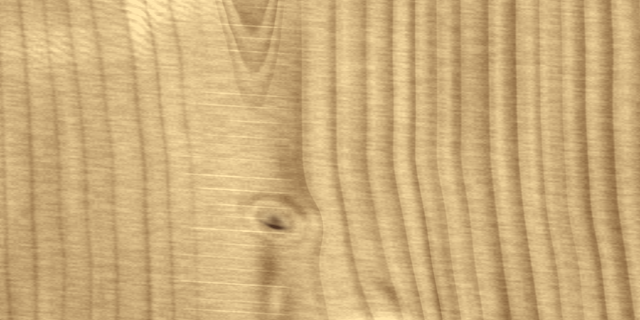
A Shadertoy shader for this texture:

```glsl
// Planed softwood board: bent growth rings on both sides of a cathedral seam
// with a small knot. Rings are warped periodic profiles summed into one tone
// value, then fibres, saw scratches and gloss are added and the tone is coloured.
const vec3 DARK_WOOD = vec3(0.64, 0.505, 0.33);
const vec3 PALE_WOOD = vec3(0.96, 0.85, 0.63);
const vec3 KNOT_BROWN = vec3(0.25, 0.14, 0.08);
const vec2 KNOT = vec2(0.860, 0.310);
const float BASE_TONE = 0.53, SEAM_X = 0.79;
const float LEFT_START = 0.016, LEFT_GAP = 0.083, LEFT_DEPTH = 0.34;
const float RIGHT_START = 0.975, RIGHT_GAP = 0.078, RIGHT_DEPTH = 0.70;
const float SCRATCH_GAP = 0.043, SCRATCH_TILT = 0.06;
const float FIBRE = 0.27, SPECKLE = 0.19;

float hash(vec2 p) {
    vec3 q = fract(vec3(p.xyx) * 0.1031);
    q += dot(q, q.yzx + 33.33);
    return fract((q.x + q.y) * q.z);
}

float noise(vec2 p) {
    vec2 i = floor(p), f = fract(p);
    f = f * f * (3.0 - 2.0 * f);
    return mix(mix(hash(i), hash(i + vec2(1, 0)), f.x),
               mix(hash(i + vec2(0, 1)), hash(i + vec2(1, 1)), f.x), f.y);
}

float bell(float x, float width) { return exp(-x * x / (width * width)); }

// Soft elliptical spot, 1 at its centre
float spot(vec2 p, vec2 centre, vec2 radius) {
    vec2 d = (p - centre) / radius;
    return exp(-dot(d, d));
}

// Soft rings that lean left towards the top
float leftRings(vec2 p) {
    float t = p.y - 0.48;
    float u = p.x + (0.083 + 0.08 * t) * t * mix(0.5, 1.0, smoothstep(0.0, 0.3, p.x));
    u -= 0.018 * bell(u - 0.46, 0.065);
    float i = (u - LEFT_START) / LEFT_GAP, ring = floor(i + 0.5), d = i - ring;
    float strength = 0.5 + 0.4 * hash(vec2(ring, 7.0)) + 0.4 * bell(p.x - 0.46, 0.06);
    float line = 0.75 * bell(d, 0.10) + 0.35 * bell(d + 0.08, 0.25);
    float streak = 0.5 * (noise(vec2(u * 40.0, p.y * 2.0)) - 0.5);
    return (line * strength + streak) * (1.0 - smoothstep(0.52, 0.72, p.x));
}

// Dark rings come in pairs, with some variation
float ringStrength(float ring) {
    return 0.6 + 0.22 * cos(1.571 * (ring - 2.5)) + 0.35 * hash(vec2(ring, 3.0));
}

// Broad rings darkening to their right edge, swept right below the knot
float rightRings(vec2 p) {
    float low = max(0.52 - p.y, 0.0);
    float sweep = 0.008 * (1.0 - p.y) + 0.14 * low * low / (low + 0.06);
    sweep += 0.2 * low * low * bell(p.x - 1.22, 0.14);
    sweep += 0.045 * spot(p, vec2(0.98, 0.30), vec2(0.065, 0.08));
    float u = p.x - sweep;
    float i = (u + 0.028 * (1.0 - smoothstep(0.95, 1.03, u)) - RIGHT_START) / RIGHT_GAP;
    i -= 0.13 * (1.0 + cos(1.185 * (i - 3.0)));
    float f = fract(i), ring = floor(i);
    float rise = pow(smoothstep(0.4 * hash(vec2(ring, 23.0)), 0.92, f), 1.6);
    float band = ringStrength(ring) * rise * (1.0 - 0.7 * smoothstep(0.89, 1.0, f));
    band += 0.3 * ringStrength(ring - 1.0) * (1.0 - smoothstep(0.0, 0.25, f));
    band *= 1.0 - 0.5 * spot(p, vec2(0.95, 0.0), vec2(0.13, 0.25));
    band *= 1.0 - 0.7 * spot(p, vec2(0.91, 1.0), vec2(0.06, 0.2));
    float streak = 0.35 * (noise(vec2(u * 50.0, p.y * 1.5)) - 0.5);
    return (band + streak) * smoothstep(0.86, 0.95, u);
}

// Nested U arches hanging from the top of the seam
float arches(vec2 p) {
    float dx = p.x - SEAM_X - 0.03 * (0.8 - p.y);
    float q = p.y - 30.0 * dx * dx + 0.02 * (noise(p * 25.0) - 0.5);
    float f = fract((q - 0.635) / 0.125);
    float band = smoothstep(0.0, 0.25, f) * (1.0 - smoothstep(0.2, 0.9, f));
    band *= smoothstep(0.58, 0.75, q) * smoothstep(0.16, 0.08, abs(dx));
    return band + 0.9 * spot(p, vec2(0.782, 0.97), vec2(0.035, 0.08));
}

// Light, slightly tilted saw marks crossing the seam
float scratches(vec2 p) {
    float y = (p.y + SCRATCH_TILT * (p.x - SEAM_X)) / SCRATCH_GAP, row = floor(y);
    float d = abs(y - row - 0.25 - 0.5 * hash(vec2(row, 11.0))) * SCRATCH_GAP;
    float start = 0.50 + 0.17 * hash(vec2(row, 5.0)) + 0.14 * smoothstep(0.75, 0.9, p.y);
    float span = smoothstep(start, start + 0.06, p.x) * smoothstep(0.94, 0.86, p.x);
    return smoothstep(0.0042, 0.0008, d) * span * (0.3 + 0.7 * hash(vec2(row, 17.0)));
}

void mainImage(out vec4 fragColor, in vec2 fragCoord) {
    vec2 p = fragCoord / iResolution.y;
    vec2 w = p + vec2(0.010 * (noise(p * vec2(5.0, 6.0)) - 0.5), 0.0);
    // Broad light and growth rings
    float tone = BASE_TONE + 0.22 * spot(p, vec2(0.66, 0.6), vec2(0.20, 0.7));
    tone += 0.15 * smoothstep(0.88, 1.05, p.x) + 0.22 * (noise(p * vec2(8.0, 2.5)) - 0.5);
    tone -= 0.13 * smoothstep(0.45, 0.0, p.y) * smoothstep(0.65, 0.3, p.x);
    tone -= LEFT_DEPTH * leftRings(w) + RIGHT_DEPTH * rightRings(w) + 0.38 * arches(w);
    // Shadows around the knot, pale heart at the bottom
    vec2 slant = vec2(p.x + 0.25 * (p.y - 0.45), p.y);
    tone -= 0.46 * spot(slant, vec2(0.905, 0.45), vec2(0.045, 0.13));
    tone -= 0.12 * spot(p, vec2(0.90, 0.70), vec2(0.04, 0.2));
    tone -= 0.58 * spot(p, vec2(0.838, 0.17), vec2(0.034, 0.10));
    tone -= 0.70 * spot(p, vec2(0.865, 0.04), vec2(0.052, 0.10));
    tone += 0.95 * spot(p, vec2(0.862, 0.06), vec2(0.026, 0.055));
    tone -= 0.48 * spot(p + vec2(0.9 * (p.y - 0.09), 0.0), vec2(1.21, 0.09), vec2(0.035, 0.06));
    // Knot rings, shaded crown and flare
    vec2 k = p - KNOT;
    k.y += 0.22 * k.x;
    float r = length(k * vec2(0.72, 1.0)) + 0.012 * (noise(p * 28.0) - 0.5);
    tone -= 0.22 * cos(r * 165.0) * bell(r, 0.07);
    tone -= 0.34 * bell(r - 0.075, 0.018) * smoothstep(-0.01, 0.05, k.y);
    tone += 0.35 * spot(p, vec2(0.975, 0.305), vec2(0.055, 0.022));
    // Gloss at the upper left and lower edge
    float stripes = 0.75 + 0.25 * sin(240.0 * (p.y + 0.5 * p.x) + 8.0 * noise(p * 14.0));
    float gloss = 0.5 * spot(p, vec2(0.43, 0.92), vec2(0.06, 0.12));
    gloss += 0.38 * spot(p, vec2(0.13, 0.86), vec2(0.20, 0.07));
    gloss += 0.45 * spot(p, vec2(0.5, 1.0), vec2(0.2, 0.08));
    tone += gloss * stripes + 0.50 * spot(p, vec2(1.19, 0.0), vec2(0.12, 0.02));
    // Cross fibres, speckle and saw marks
    tone += FIBRE * (noise(vec2(p.x * 26.0, (p.y + 0.07 * p.x) * 150.0)) - 0.5);
    tone += SPECKLE * (noise(p * vec2(130.0, 210.0)) - 0.5) + 0.3 * scratches(p);
    vec3 colour = mix(DARK_WOOD, PALE_WOOD, clamp(tone, -0.35, 1.15));
    float core = 0.5 * spot(k, vec2(0.0, 0.002), vec2(0.034, 0.020));
    core += 0.85 * spot(k, vec2(0.0, -0.020 + 4.0 * k.x * k.x), vec2(0.036, 0.008));
    fragColor = vec4(mix(colour, KNOT_BROWN, min(core, 0.9)), 1.0);
}
```
